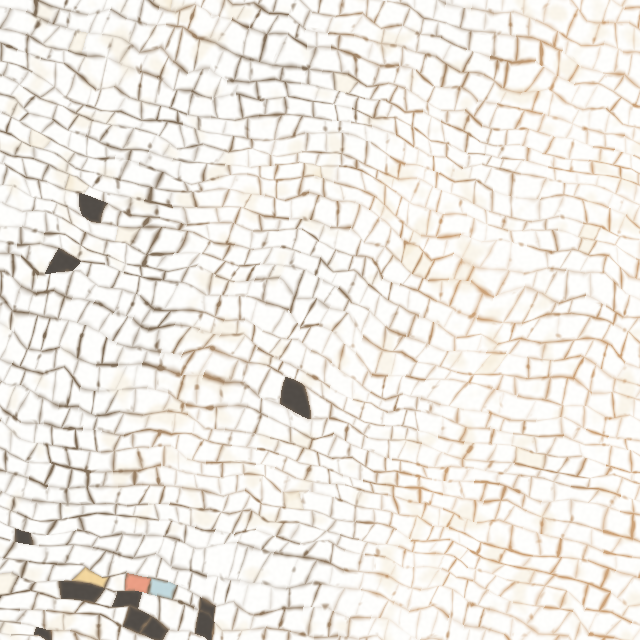
Reproduce this texture procedurally as a WebGL 2 fragment shader.

```glsl
#version 300 es
precision highp float;
// Sunlit mosaic of small white stone tiles with thin, uneven brown joints.
// Warped rows are cut into crooked four-sided tiles by jittered, slanted lines;
// gradient noise varies joint width and stain, hashes pick dark tiles.
uniform vec2 u_resolution;
out vec4 fragColor;

const vec2 TILES = vec2(30.0, 34.0);   // tiles per canvas side
const float ROW_TILT = 0.25;           // rows fall towards the right

struct Tile { vec2 id; vec2 center; vec4 edges; vec4 strengths; };

vec3 hash3(vec2 p) {
  vec3 q = fract(vec3(p.xyx) * vec3(0.1031, 0.1030, 0.0973));
  q += dot(q, q.yxz + 33.33);
  return fract((q.xxy + q.yzz) * q.zyx);
}

vec2 rotate(vec2 v, float angle) {
  float c = cos(angle), s = sin(angle);
  return vec2(c * v.x - s * v.y, s * v.x + c * v.y);
}

float cornerSlope(vec2 cell, vec2 offset) {
  float angle = 6.2832 * hash3(cell + 57.0).x;
  return dot(vec2(cos(angle), sin(angle)), offset);
}

// Gradient noise, roughly -0.7 to 0.7
float noise(vec2 p) {
  vec2 i = floor(p), f = fract(p), e = vec2(1.0, 0.0);
  vec2 u = f * f * f * (f * (f * 6.0 - 15.0) + 10.0);
  float low = mix(cornerSlope(i, f), cornerSlope(i + e, f - e), u.x);
  float high = mix(cornerSlope(i + e.yx, f - e.yx), cornerSlope(i + 1.0, f - 1.0), u.x);
  return mix(low, high, u.y);
}

vec2 warp(vec2 p, float frequency, float amount) {
  vec2 q = p * frequency;
  return p + amount * vec2(noise(q + 13.7), noise(q + 71.3));
}

// Row line of straight pieces: height in x, strength of the piece in y
vec2 rowLine(float row, float x) {
  x += 7.3 * hash3(vec2(row, 17.0)).y;
  float i = floor(x);
  vec3 a = hash3(vec2(i, row) + 300.0), b = hash3(vec2(i + 1.0, row) + 300.0);
  return vec2(row + 0.6 * (mix(a.x, b.x, x - i) - 0.5), a.y);
}

// Slanted joint between two tiles of a row: place in x, strength in y
vec2 crossJoint(float index, float row, float y) {
  vec3 h = hash3(vec2(index, row) + 500.0);
  float slant = 0.55 * (h.y - 0.5) * (y - row - 0.5);
  return vec2(index + hash3(vec2(row, 91.0)).x + 0.55 * (h.x - 0.5) + slant, h.z);
}

// The tile around p, with distances to its four sides
Tile findTile(vec2 p) {
  float row = floor(p.y);
  row -= step(p.y, rowLine(row, p.x).x);
  row += step(rowLine(row + 1.0, p.x).x, p.y);
  float column = floor(p.x - hash3(vec2(row, 91.0)).x);
  column -= step(p.x, crossJoint(column, row, p.y).x);
  column += step(crossJoint(column + 1.0, row, p.y).x, p.x);

  vec2 below = rowLine(row, p.x), above = rowLine(row + 1.0, p.x);
  vec2 left = crossJoint(column, row, p.y), right = crossJoint(column + 1.0, row, p.y);
  Tile t;
  t.id = vec2(column, row);
  t.center = vec2(column + hash3(vec2(row, 91.0)).x + 0.5, row + 0.5);
  t.edges = abs(vec4(p.x - left.x, right.x - p.x, p.y - below.x, above.x - p.y)) / TILES.xxyy;
  t.strengths = vec4(left.y, right.y, below.y, above.y);
  return t;
}

vec3 accentColour(float pick) {
  vec3 colour = vec3(0.32, 0.30, 0.28);
  colour = mix(colour, vec3(0.95, 0.84, 0.62), step(0.60, pick));
  colour = mix(colour, vec3(0.92, 0.62, 0.52), step(0.82, pick));
  return mix(colour, vec3(0.76, 0.85, 0.87), step(0.92, pick));
}

// White stone; accents are rare but gather at lower left
vec3 tileColour(vec2 id, vec2 place) {
  vec3 h = hash3(id + 431.0);
  vec3 stone = mix(vec3(0.998, 0.997, 0.99), vec3(0.985, 0.965, 0.92), step(0.985, h.z));
  float cluster = 1.0 - smoothstep(0.1, 0.3, length((place - vec2(0.19, 0.04)) * vec2(1.0, 1.6)));
  float isAccent = step(h.x, 0.0025 + 0.17 * cluster);
  return mix(stone, accentColour(h.y * mix(0.58, 1.0, step(0.05, cluster))), isAccent);
}

vec3 groutColour(vec2 uv) {
  float warmth = smoothstep(0.1, 0.95, uv.x - 0.2 * uv.y + 0.1 + 0.6 * noise(uv * 5.0));
  return mix(vec3(0.50, 0.43, 0.35), vec3(0.80, 0.64, 0.48), warmth);
}

void main() {
  vec2 uv = gl_FragCoord.xy / u_resolution.y;

  // Bend the rows broadly, then break them up
  vec2 p = warp(warp(uv, 2.7, 0.08), 10.0, 0.018);
  p = warp(p, 60.0, 0.0012);
  Tile t = findTile(rotate(p, ROW_TILT) * TILES);
  vec2 place = rotate(t.center / TILES, -ROW_TILT);

  // Joints fade under strong light and widen in stained patches
  float light = noise(uv * 4.0 + 5.0) + 0.5 * noise(uv * 9.0);
  float stain = smoothstep(0.1, 0.5, noise(uv * 6.0 + 31.0) + 0.3 * (0.45 - uv.x));
  float grain = noise(uv * 45.0);
  float width = max(0.0066 * (1.0 + 0.8 * grain + 0.3 * stain), 2.0 / u_resolution.y);
  vec4 cover = pow(clamp(1.0 - t.edges / width, 0.0, 1.0), vec4(2.4));
  cover *= mix(vec4(0.15), vec4(0.95), t.strengths);
  float joint = max(max(cover.x, cover.y), max(cover.z, cover.w));
  joint *= 1.0 - 0.4 * light + 0.3 * stain + 0.7 * grain;

  // Dark crumbs where joints open up
  float edge = min(min(t.edges.x, t.edges.y), min(t.edges.z, t.edges.w));
  float crumb = smoothstep(0.25, 0.6, noise(uv * 62.0 + 9.0) + 0.12 * stain);
  crumb *= 1.0 - smoothstep(0.001, 0.006, edge);

  // Pale cream wash over parts of the stones
  float wash = smoothstep(0.12, 0.5, noise(uv * 24.0 + 3.0) + 0.4 * noise(uv * 5.0));

  vec3 colour = tileColour(t.id, place);
  colour *= mix(vec3(1.0), vec3(0.975, 0.95, 0.90), wash * 0.7);
  colour = mix(colour, groutColour(uv), clamp(joint + 0.6 * crumb, 0.0, 1.0));
  colour += 0.012 * noise(uv * 130.0);
  fragColor = vec4(clamp(colour, 0.0, 1.0), 1.0);
}
```
